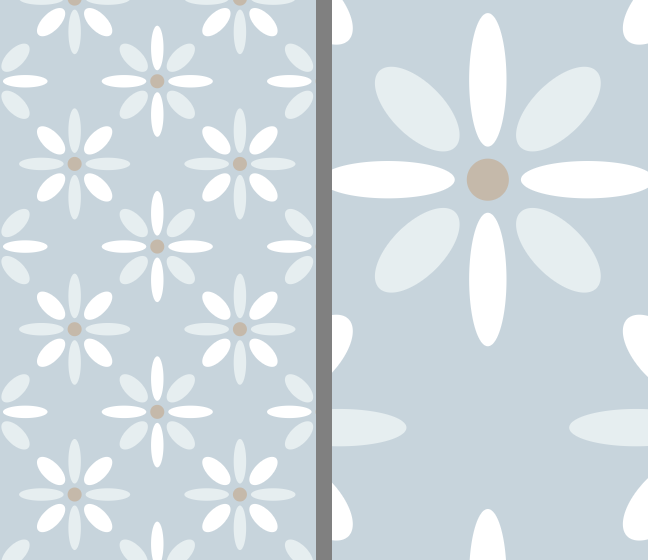
Left: the whole. Right: its middle third, enlarged.
Give the GLSL for this pattern, as a Shadertoy shader.

```glsl
// Staggered eight-petal daisies in white and pale mint on a flat grey-blue ground.
// Two square lattices, offset by half a cell, hold flowers with swapped petal tints;
// each flower is folded by symmetry so one ellipse per petal family is enough.

#define CELL 0.5231                       // repeat, in canvas widths
#define ORIGIN vec2(0.4977, 0.4688)       // centre of one flower
#define PETAL_REACH 0.1053                // flower centre to petal centre
#define SLIM_PETAL vec2(0.0704, 0.0197)   // half axes, upright and level petals
#define WIDE_PETAL vec2(0.0567, 0.0278)   // half axes, diagonal petals
#define HEART_RADIUS 0.0222
#define GROUND vec3(0.780, 0.831, 0.863)
#define MINT vec3(0.902, 0.933, 0.941)
#define WHITE vec3(1.0)
#define TAN vec3(0.773, 0.725, 0.667)

// Approximate signed distance to an ellipse with the given half axes.
float ellipseDistance(vec2 p, vec2 halfAxes) {
    float level = length(p / halfAxes);
    float slope = length(p / (halfAxes * halfAxes));
    return level * (level - 1.0) / max(slope, 1e-4);
}

// Antialiased coverage from a signed distance.
float coverage(float dist, float pixel) {
    return clamp(0.5 - dist / pixel, 0.0, 1.0);
}

// Centred coordinates within a repeating square cell.
vec2 repeatCell(vec2 p) {
    return (fract(p / CELL + 0.5) - 0.5) * CELL;
}

// Layers one flower over the given colour.
vec3 paintFlower(vec3 color, vec2 p, vec3 slimTint, vec3 wideTint, float pixel) {
    vec2 folded = abs(p);
    vec2 axial = vec2(max(folded.x, folded.y), min(folded.x, folded.y));
    vec2 diagonal = vec2(folded.x + folded.y, folded.x - folded.y) * sqrt(0.5);
    vec2 petalCentre = vec2(PETAL_REACH, 0.0);

    float slim = ellipseDistance(axial - petalCentre, SLIM_PETAL);
    float wide = ellipseDistance(diagonal - petalCentre, WIDE_PETAL);
    float heart = length(p) - HEART_RADIUS;

    color = mix(color, wideTint, coverage(wide, pixel));
    color = mix(color, slimTint, coverage(slim, pixel));
    return mix(color, TAN, coverage(heart, pixel));
}

void mainImage(out vec4 fragColor, in vec2 fragCoord) {
    float pixel = 1.0 / iResolution.x;
    vec2 p = fragCoord * pixel - ORIGIN;

    // Main lattice, then the half-step lattice with its tints exchanged.
    vec3 color = paintFlower(GROUND, repeatCell(p), WHITE, MINT, pixel);
    color = paintFlower(color, repeatCell(p - 0.5 * CELL), MINT, WHITE, pixel);

    fragColor = vec4(color, 1.0);
}
```
